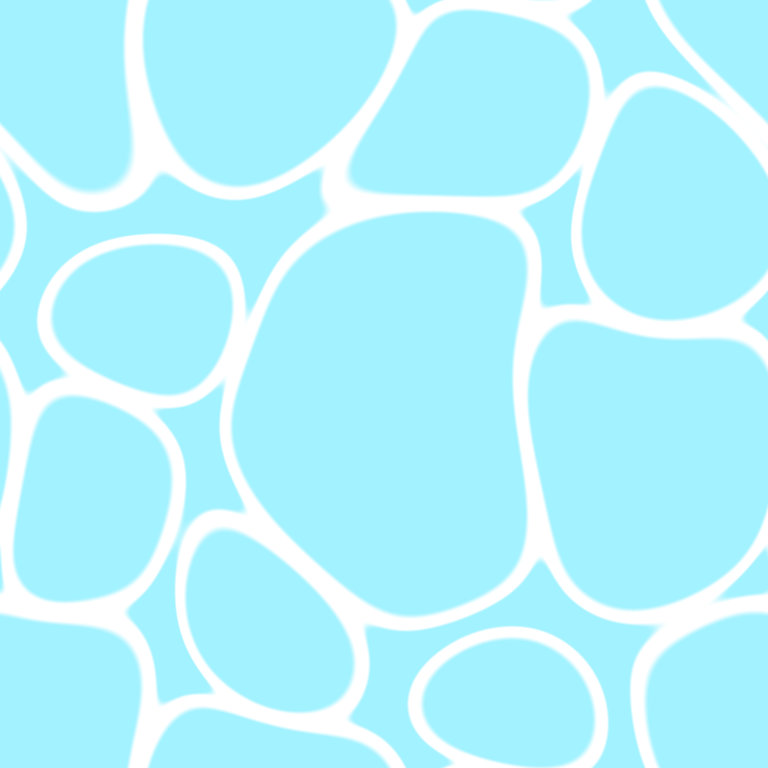
Reproduce this pattern procedurally as a WebGL 2 fragment shader.

```glsl
#version 300 es
precision highp float;

uniform vec2 u_resolution;
out vec4 fragColor;

const vec3 WATER = vec3(0.64, 0.95, 1.0);
const vec3 FOAM = vec3(1.0);
const float TAU = 6.2831853;
const int CELLS = 10;             // sites of the wrapping lattice
const vec2 LATTICE = vec2(0.1, 0.3);
const float JITTER = 0.045;       // site offset
const float MIN_RADIUS = 0.04;
const float MAX_RADIUS = 0.23;
const float STRETCH = 1.2;        // elongation of the cells
const float WARP = 0.011;         // bending of the outlines
const float ROUNDING = 0.060;     // mean corner rounding
const float ROUNDING_VARY = 0.014;
const float FOAM_HALF = 0.0075;   // half width of the foam lines
const float PEBBLE_GAP = 0.0045;  // extra foam around the corner pebbles
const float SOFTNESS = 0.0028;    // edge blur
const float TIP_POWER = 6.0;      // sharpness of the pebble tips

// Bends the plane with whole sine periods so that it still wraps
vec2 warp(vec2 p) {
  return p + WARP * sin(TAU * (2.0 * p.yx + vec2(0.15, 0.6)))
           + 0.5 * WARP * sin(TAU * (p.xy + 2.0 * p.yx + vec2(0.4, 0.1)));
}

// Centre of a cell
vec2 cellSite(float id) {
  return fract(id * LATTICE) + JITTER * cos(id * vec2(2.4, 4.1));
}

// Radius of a cell, spread evenly by the golden ratio
float cellRadius(float id) {
  return mix(MIN_RADIUS, MAX_RADIUS, fract(0.618 * (id + 3.0)));
}

// Distance to the outline of a stretched cell
float cellDistance(vec2 q, float id) {
  float angle = 2.4 * id + 2.0;
  vec2 along = vec2(cos(angle), sin(angle));
  vec2 local = vec2(dot(q, along), dot(q, vec2(-along.y, along.x)));
  return length(local * vec2(1.0 / STRETCH, STRETCH)) - cellRadius(id);
}

// Turns a share of influence into a signed distance from the border
float borderDistance(float share, float rounding) {
  return 0.5 * rounding * log(share / max(1.0 - share, 1e-6));
}

void main() {
  vec2 uv = gl_FragCoord.xy / u_resolution;
  vec2 p = warp(uv);
  float rounding = ROUNDING
    + ROUNDING_VARY * sin(TAU * (uv.x + 0.2)) * sin(TAU * (uv.y + 0.35));

  // Soft cellular field: total, strongest and blended influence
  float total = 0.0;
  float strongest = 0.0;
  float powered = 0.0;
  for (int i = 0; i < CELLS; i++) {
    float id = float(i);
    vec2 q = p - cellSite(id);
    q -= floor(q + 0.5);
    for (int y = -1; y <= 1; y++) {
      for (int x = -1; x <= 1; x++) {
        float d = cellDistance(q + vec2(x, y), id);
        float influence = exp(-d / rounding);
        total += influence;
        strongest = max(strongest, influence);
        powered += pow(influence, TIP_POWER);
      }
    }
  }

  // Large cells, then the pebbles in the gaps where they meet
  float soft = max(SOFTNESS, 0.7 / min(u_resolution.x, u_resolution.y));
  float cellEdge = borderDistance(strongest / total, rounding) - FOAM_HALF;
  float blended = pow(powered, 1.0 / TIP_POWER) / total;
  float pebbleEdge = -borderDistance(blended, rounding) - PEBBLE_GAP;
  float cell = smoothstep(-soft, soft, cellEdge);
  float pebble = smoothstep(-0.5 * soft, 0.5 * soft, pebbleEdge);

  fragColor = vec4(mix(FOAM, WATER, max(cell, pebble)), 1.0);
}
```
